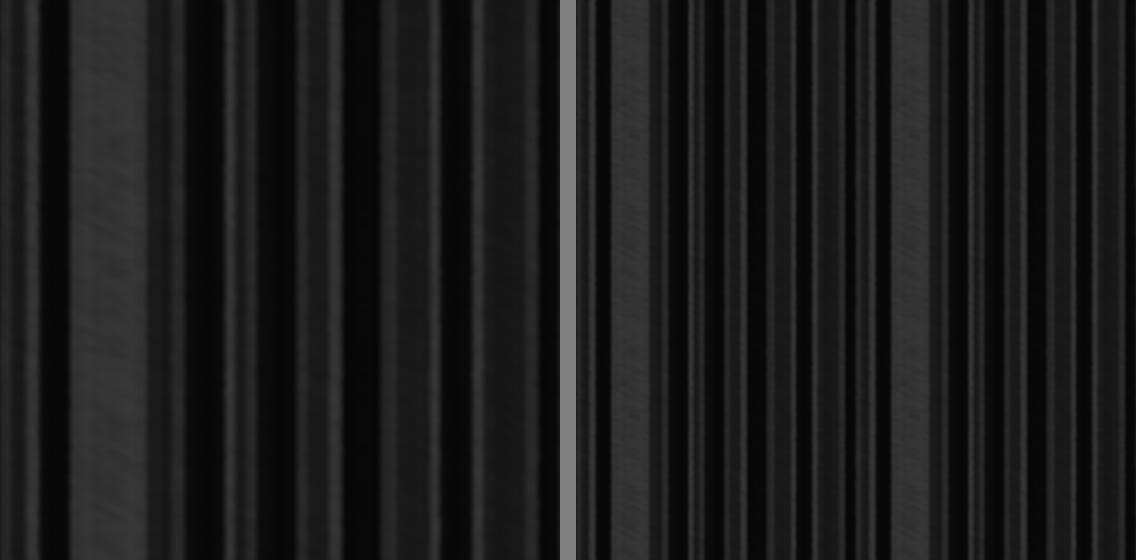
Left: one tile. Right: repeated 2 by 2.
Write a Shadertoy shader that draws this texture.

```glsl
// Soft vertical stripes of uneven width in black and charcoal, with a faint woven grain.

const int CYCLES = 6;
const int STRIPES = 4 * CYCLES;
const int WIDE_STRIPE = 1;
const float WIDE_WEIGHT = 6.0;
const float FIRST_EDGE = 0.07;
const float EDGE_SOFTNESS = 0.009;

// Tones from dark to light: black, charcoal, grey, light.
const vec4 TONES = vec4(0.035, 0.093, 0.152, 0.202);
const vec4 SHARES = vec4(0.36, 0.26, 0.14, 0.24);

// Integer hash, 0 to 1
float hash(ivec2 cell, int seed) {
    uint h = uint(cell.x) * 1597334673u ^ uint(cell.y) * 3812015801u ^ uint(seed) * 2798796415u;
    h = (h ^ (h >> 16)) * 2246822519u;
    h = (h ^ (h >> 13)) * 3266489917u;
    return float(h ^ (h >> 16)) / 4294967295.0;
}

// Value noise that wraps after a whole number of cells, -1 to 1
float wrapNoise(vec2 p, vec2 period, int seed) {
    vec2 cell = floor(p);
    vec2 f = p - cell;
    vec2 u = f * f * (3.0 - 2.0 * f);
    ivec2 a = ivec2(mod(cell, period));
    ivec2 b = ivec2(mod(cell + 1.0, period));
    float low = mix(hash(a, seed), hash(ivec2(b.x, a.y), seed), u.x);
    float high = mix(hash(ivec2(a.x, b.y), seed), hash(b, seed), u.x);
    return 2.0 * mix(low, high, u.y) - 1.0;
}

// Each cycle runs black, accent, charcoal, accent; some cycles swap the accents
int toneIndex(int stripe) {
    int cycle = stripe / 4;
    int slot = stripe % 4;
    if (slot == 0) return 0;
    if (slot == 2) return 1;
    bool swapped = cycle > 0 && hash(ivec2(cycle, 0), 11) > 0.5;
    return (slot == 1) != swapped ? 3 : 2;
}

// Relative width among the stripes of one tone
float stripeWeight(int stripe, int tone) {
    if (stripe == WIDE_STRIPE) return WIDE_WEIGHT;
    float spread = tone < 2 ? 1.4 : 0.6;
    return 1.0 + spread * (hash(ivec2(stripe, 0), 23) - 0.5);
}

// Soft coverage of a stripe on a line that wraps at 1
float stripeCover(float x, float start, float width, float softness) {
    float fromCenter = abs(fract(x - start - 0.5 * width + 0.5) - 0.5);
    return 1.0 - smoothstep(-softness, softness, fromCenter - 0.5 * width);
}

// Blends all stripes, keeping the area share of every tone
float stripeTone(float x, float firstEdge, float softness) {
    vec4 totals = vec4(0.0);
    for (int i = 0; i < STRIPES; i++) {
        int tone = toneIndex(i);
        totals[tone] += stripeWeight(i, tone);
    }
    float start = firstEdge;
    float sum = 0.0;
    float coverage = 0.0;
    for (int i = 0; i < STRIPES; i++) {
        int tone = toneIndex(i);
        float width = SHARES[tone] * stripeWeight(i, tone) / totals[tone];
        float cover = stripeCover(x, start, width, softness);
        sum += cover * TONES[tone];
        coverage += cover;
        start += width;
    }
    return sum / max(coverage, 0.001);
}

// Slanted strokes mixed with short level ticks; the shear is a whole wrap period
float wovenGrain(vec2 uv) {
    float slanted = wrapNoise(vec2(24.0 * uv.x, 72.0 * uv.y + 36.0 * uv.x), vec2(24.0, 36.0), 31);
    float ticks = wrapNoise(uv * vec2(40.0, 88.0), vec2(40.0, 88.0), 37);
    float clouds = wrapNoise(uv * vec2(12.0, 16.0), vec2(12.0, 16.0), 41);
    return 0.45 * slanted + 0.35 * ticks + 0.2 * clouds;
}

void mainImage(out vec4 fragColor, in vec2 fragCoord) {
    vec2 uv = fragCoord / iResolution.xy;

    // Stripes with slightly unsteady edges
    float wobble = 0.0008 * wrapNoise(uv * vec2(20.0, 60.0), vec2(20.0, 60.0), 43);
    float tone = stripeTone(uv.x + wobble, FIRST_EDGE, EDGE_SOFTNESS);

    // Fine ribs along the stripes, then the grain
    float ribs = wrapNoise(vec2(64.0 * uv.x, 0.0), vec2(64.0, 1.0), 47);
    tone += 0.011 * ribs;
    tone *= 1.0 + 0.1 * wovenGrain(uv);

    fragColor = vec4(vec3(max(tone, 0.0)), 1.0);
}
```
